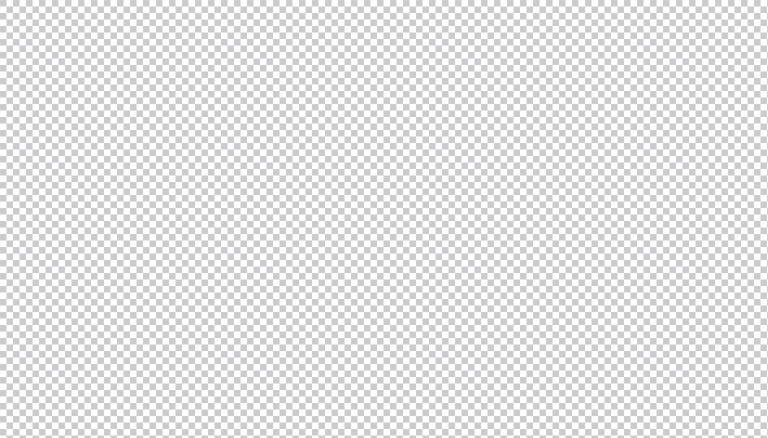
A WebGL 2 fragment shader for this pattern:

```glsl
#version 300 es
precision highp float;
// Fine two-tone checkerboard of light grey and white squares, anchored at
// the top left. Each axis is a square wave averaged over one pixel, and the
// product of the two waves gives a checker with smooth edges.

#define CELLS_ACROSS 118.15          // squares over the canvas width
#define PHASE vec2(0.0, 0.0)         // offset in squares from the top left
#define EDGE_SOFTNESS 1.1            // filter width, in output samples
#define GREY vec3(0.798, 0.798, 0.802)
#define WHITE vec3(0.996)

uniform vec2 u_resolution;
out vec4 fragColor;

// Triangle wave of period 2: the integral of the square wave, up to scale
vec2 triangleWave(vec2 p) {
    return abs(fract(p * 0.5) - 0.5);
}

// Square wave of +1 and -1, box filtered over the given width
vec2 filteredSquareWave(vec2 p, float width) {
    vec2 halfWidth = vec2(0.5 * width);
    return 2.0 * (triangleWave(p - halfWidth) - triangleWave(p + halfWidth)) / width;
}

void main() {
    // Position in squares, measured right and down from the top left
    float cellsPerPixel = CELLS_ACROSS / u_resolution.x;
    vec2 fromTopLeft = vec2(gl_FragCoord.x, u_resolution.y - gl_FragCoord.y);
    vec2 cell = fromTopLeft * cellsPerPixel + PHASE;

    // Equal signs on both axes make a grey square
    vec2 wave = filteredSquareWave(cell, cellsPerPixel * EDGE_SOFTNESS);
    float greyCover = 0.5 + 0.5 * wave.x * wave.y;

    fragColor = vec4(mix(WHITE, GREY, greyCover), 1.0);
}
```
